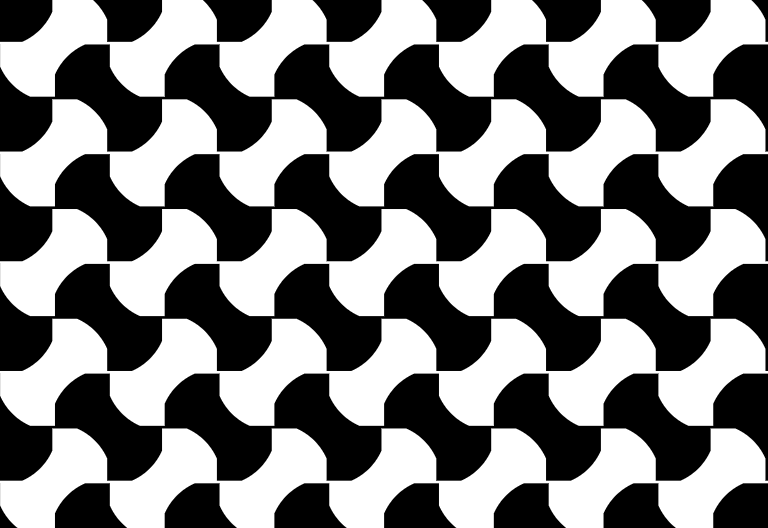
Write a Shadertoy shader that draws this pattern.

```glsl
// Interlocking black and white bow-tie tiles in a checkered, pinwheel-like weave.

const float TILES_ACROSS = 14.0;               // two tiles per repeat
const vec2  GRID_SHIFT   = vec2(0.022, -0.026);
const float DISC_RADIUS  = 1.065;              // in tile units
const float EDGE_INSET   = 0.024;              // stagger of the straight edges

// Signed depth inside a quarter disc trimmed by its two far sides.
// q is the offset from the disc centre, positive along both axes.
float trimmedDisc(vec2 q, float radius, float inset) {
    float disc = radius - length(q);
    float sideY = 1.0 - inset - q.y;
    // The vertical side stops short of the corner, leaving a small bridge.
    float sideX = max(1.0 - inset - q.x, inset - q.y);
    return min(disc, min(sideX, sideY));
}

// Brightness of the weave at p, with one unit per tile.
float bowTieWeave(vec2 p, float pixel) {
    vec2 parity = mod(floor(p), 2.0);

    // The corner that holds the disc centre turns with the tile parity.
    vec2 discCentre = parity.yx;
    vec2 q = abs(fract(p) - discCentre);

    float depth = trimmedDisc(q, DISC_RADIUS, EDGE_INSET);
    float coverage = clamp(depth / pixel + 0.5, 0.0, 1.0);

    // Neighbouring tiles swap figure and ground.
    float isBlackTile = abs(parity.x - parity.y);
    return mix(coverage, 1.0 - coverage, isBlackTile);
}

void mainImage(out vec4 fragColor, in vec2 fragCoord) {
    float pixel = TILES_ACROSS / iResolution.x;
    vec2 p = (fragCoord - 0.5 * iResolution.xy) * pixel + GRID_SHIFT;
    fragColor = vec4(vec3(bowTieWeave(p, pixel)), 1.0);
}
```
